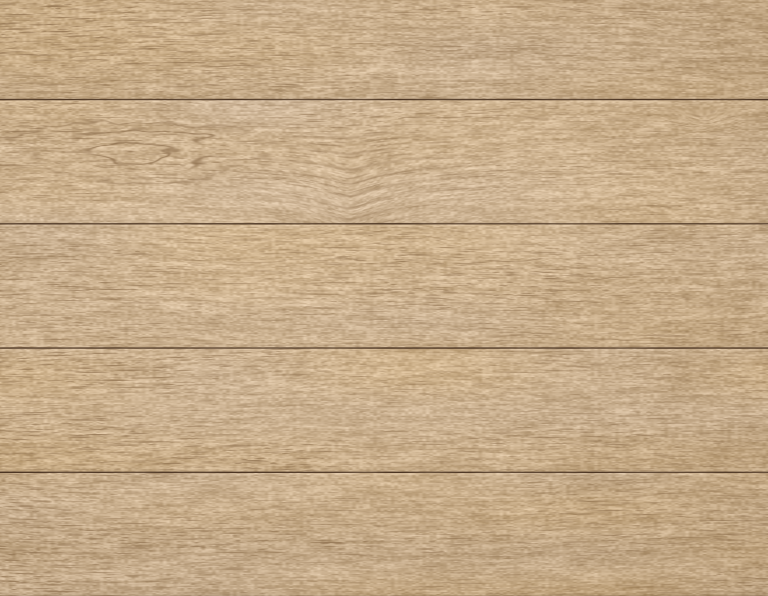
Reproduce this texture procedurally as a WebGL 2 fragment shader.

```glsl
#version 300 es
precision highp float;
// Horizontal pale oak planks with pores, flowing grain and thin dark seams.

#define PLANK_PITCH 0.2085
#define PLANK_OFFSET -0.001
#define SEAM_HALF_WIDTH 0.00115
#define PORE_HALF_WIDTH 0.0012
#define PORE_STRENGTH 0.78
#define GRAIN_CONTRAST 1.0
#define LIGHT_FALLOFF 0.58
#define FIGURED_PLANK 3.0
#define FIGURE_CENTER vec2(0.22, 0.746)
#define DIP_X 0.587

uniform vec2 u_resolution;
out vec4 fragColor;

const vec3 WOOD_DARK = vec3(0.685, 0.572, 0.422);
const vec3 WOOD_LIGHT = vec3(0.867, 0.767, 0.637);
const vec3 PORE_COLOR = vec3(0.54, 0.42, 0.29);
const vec3 SEAM_COLOR = vec3(0.29, 0.20, 0.13);

float hash(vec2 p) {
  vec3 q = fract(p.xyx * vec3(0.1031, 0.1030, 0.0973));
  q += dot(q, q.yzx + 33.33);
  return fract((q.x + q.y) * q.z);
}

float noise(vec2 p) {
  vec2 i = floor(p), f = fract(p);
  f = f * f * (3.0 - 2.0 * f);
  return mix(mix(hash(i), hash(i + vec2(1, 0)), f.x),
             mix(hash(i + vec2(0, 1)), hash(i + vec2(1, 1)), f.x), f.y);
}

// Cellular streaks: one tapered horizontal pore in each cell.
float pores(vec2 p, vec2 cells, float pixel) {
  vec2 q = p * cells, home = floor(q);
  float ink = 0.0;
  for (int y = -1; y <= 1; y++) {
    for (int x = -1; x <= 1; x++) {
      vec2 cell = home + vec2(x, y);
      vec2 center = cell + vec2(hash(cell), hash(cell + 17.0));
      vec2 d = abs(q - center) / cells;
      float halfLength = mix(0.2, 0.75, hash(cell + 41.0)) / cells.x;
      float taper = max(1.0 - d.x / halfLength, 0.0);
      float w = PORE_HALF_WIDTH * sqrt(taper) * mix(0.2, 1.0, hash(cell + 73.0));
      float cover = clamp((w - d.y) / pixel + 0.5, 0.0, 1.0);
      ink = max(ink, cover * min(1.0, 2.0 * w / pixel));
    }
  }
  return ink;
}

// Vertical bend of the grain: layered sines that differ on each plank.
float grainBend(float x, float seed) {
  return 0.005 * sin(x * 3.1 + seed * 2.3) + 0.0015 * sin(x * 9.7 + seed * 5.1)
       + 0.0005 * sin(x * 31.0 + seed);
}

// Broken contours of the flat-sawn plank, and lines that flow into its dip.
float contours(vec2 p, vec2 g) {
  float jag = noise(p * vec2(13.0, 75.0)) - 0.5 + 0.4 * noise(p * vec2(40.0, 150.0));
  float e = length((p - FIGURE_CENTER) * vec2(1.0, 4.6)) + 0.07 * jag;
  float line = pow(0.5 + 0.5 * sin(e * 85.0), 9.0);
  float gaps = smoothstep(0.30, 0.60, noise(p * vec2(10.0, 45.0) + 5.0));
  float flow = pow(0.5 + 0.5 * sin(g.y * 330.0 + 3.0 * noise(g * vec2(5.0, 20.0))), 9.0);
  flow *= exp(-abs(p.x - DIP_X) / 0.15) * gaps;
  return max(line * gaps * smoothstep(0.34, 0.18, e), 0.6 * flow);
}

void main() {
  float pixel = 1.0 / u_resolution.y;
  vec2 p = gl_FragCoord.xy * pixel;
  float aspect = u_resolution.x * pixel;

  // Plank index and distance to the seams.
  float row = (p.y - PLANK_OFFSET) / PLANK_PITCH;
  float plank = floor(row), across = fract(row);
  float edge = min(across, 1.0 - across) * PLANK_PITCH;
  float figured = 1.0 - step(0.5, abs(plank - FIGURED_PLANK));

  // Grain coordinates, with a dip and a small curl on the figured plank.
  vec2 g = p + vec2(plank * 7.3, plank * 3.7);
  g.y += grainBend(p.x, plank);
  float reach = length(vec2(p.x - DIP_X, 0.012));
  float dip = 0.034 * exp(-reach / 0.09) * smoothstep(0.9, 0.15, across);
  vec2 curl = (p - vec2(1.18, 0.80)) / vec2(0.035, 0.016);
  g.y += figured * (dip + 0.011 * exp(-dot(curl, curl)));

  // Fine fibres, wider bands and faint cross-grain mottling.
  float fibre = noise(g * vec2(26.0, 310.0)) - 0.5;
  float strand = noise(g * vec2(11.0, 160.0) + 11.0) - 0.5;
  float band = noise(g * vec2(1.6, 28.0) + 23.0) - 0.5;
  float mottle = noise(g * vec2(60.0, 48.0) + 37.0) - 0.5;
  float speck = noise(g * vec2(170.0, 430.0) + 53.0) - 0.5;
  float grain = 0.40 * fibre + 0.28 * strand + 0.18 * band
              + 0.14 * mottle + 0.62 * speck;

  // Plank tone and a broad light that fades toward the corners.
  vec2 fromLight = (p - vec2(0.40 * aspect, 0.62)) / vec2(aspect, 1.0);
  float tone = 0.73 - LIGHT_FALLOFF * dot(fromLight, fromLight) + 0.05 * figured
             + 0.08 * (hash(vec2(plank, 9.0)) - 0.5);
  vec3 color = mix(WOOD_DARK, WOOD_LIGHT, tone + GRAIN_CONTRAST * grain);

  // Honey and grey drift along the boards.
  float warmth = noise(g * vec2(3.0, 14.0) + 83.0) - 0.5 - 0.15 * figured;
  color += warmth * vec3(0.012, 0.0, -0.030);

  // Long and short pores gather in patches.
  float patches = mix(0.3, 1.0, noise(g * vec2(4.0, 32.0) + 61.0));
  patches *= mix(1.0, 0.75, p.x / aspect) * mix(1.0, 0.75, figured);
  float ink = max(pores(g, vec2(18.0, 120.0), pixel),
                  0.8 * pores(g + 4.3, vec2(40.0, 150.0), pixel));
  color = mix(color, PORE_COLOR, PORE_STRENGTH * ink * patches);
  color = mix(color, PORE_COLOR, 0.6 * figured * contours(p, g));

  // Soft edge shadow, light upper bevel and the thin dark joint.
  color *= 1.0 - 0.07 * exp(-edge / 0.003);
  color += 0.04 * smoothstep(0.006, 0.003, (1.0 - across) * PLANK_PITCH);
  float seam = clamp((SEAM_HALF_WIDTH - edge) / pixel + 0.5, 0.0, 1.0);
  color = mix(color, SEAM_COLOR, seam * mix(0.75, 1.0, noise(p * vec2(18.0, 5.0))));

  fragColor = vec4(clamp(color, 0.0, 1.0), 1.0);
}
```
